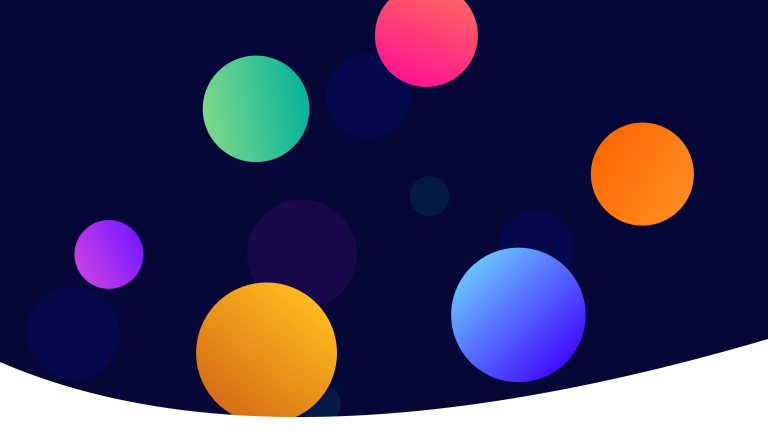
Reproduce this background procedurally as a Shadertoy shader.

```glsl
// Glossy gradient discs and faint flat discs float on a deep navy field,
// which ends in a white sweep along the bottom. Discs are antialiased distance
// functions, and the sweep is a quadratic Bezier curve solved for its height.

const vec3 NAVY   = vec3(0.020, 0.030, 0.212);
const vec3 INDIGO = vec3(0.014, 0.030, 0.298);
const vec3 PLUM   = vec3(0.098, 0.030, 0.290);
const vec3 TEAL   = vec3(0.018, 0.098, 0.275);
const vec3 WHITE  = vec3(1.0);

// Coverage of the inside (negative side) of a distance, one pixel wide.
float coverage(float dist, float pixel) {
    return clamp(0.5 - dist / pixel, 0.0, 1.0);
}

// Flat disc; disc = centre.xy, radius.
vec3 flatDisc(vec3 base, vec2 p, vec3 disc, vec3 tint, float pixel) {
    return mix(base, tint, coverage(length(p - disc.xy) - disc.z, pixel));
}

// Disc shaded from one colour to another along a direction.
vec3 gradientDisc(vec3 base, vec2 p, vec3 disc, vec2 direction,
                  vec3 from, vec3 to, float pixel) {
    float t = 0.5 + 0.5 * dot(p - disc.xy, normalize(direction)) / disc.z;
    return flatDisc(base, p, disc, mix(from, to, clamp(t, 0.0, 1.0)), pixel);
}

// Height of a quadratic Bezier at x, for a start point with x = 0.
float bezierHeight(float x, vec2 start, vec2 control, vec2 end) {
    float a = end.x - 2.0 * control.x;
    float b = 2.0 * control.x;
    float t = 2.0 * x / (b + sqrt(b * b + 4.0 * a * x));
    return mix(mix(start.y, control.y, t), mix(control.y, end.y, t), t);
}

void mainImage(out vec4 fragColor, in vec2 fragCoord) {
    // One unit is the canvas height.
    float pixel = 1.0 / iResolution.y;
    vec2 p = fragCoord * pixel;
    vec3 color = NAVY;

    // Faint discs in the distance
    color = flatDisc(color, p, vec3(0.851, 0.777, 0.098), INDIGO, pixel);
    color = flatDisc(color, p, vec3(1.241, 0.426, 0.087), INDIGO, pixel);
    color = flatDisc(color, p, vec3(0.169, 0.229, 0.107), INDIGO, pixel);
    color = flatDisc(color, p, vec3(0.699, 0.411, 0.127), PLUM, pixel);
    color = flatDisc(color, p, vec3(0.994, 0.546, 0.046), TEAL, pixel);
    color = flatDisc(color, p, vec3(0.743, 0.065, 0.046), TEAL, pixel);

    // Bright discs: green, pink, orange, violet, amber, blue
    color = gradientDisc(color, p, vec3(0.5926, 0.748, 0.1233), vec2(1.0, 0.15),
        vec3(0.49, 0.85, 0.54), vec3(0.02, 0.70, 0.61), pixel);
    color = gradientDisc(color, p, vec3(0.987, 0.918, 0.1192), vec2(0.4, 1.0),
        vec3(1.00, 0.08, 0.58), vec3(1.00, 0.40, 0.37), pixel);
    color = gradientDisc(color, p, vec3(1.487, 0.597, 0.1192), vec2(1.0, -0.6),
        vec3(1.00, 0.41, 0.00), vec3(1.00, 0.55, 0.13), pixel);
    color = gradientDisc(color, p, vec3(0.252, 0.411, 0.0796), vec2(1.0, 0.5),
        vec3(0.78, 0.25, 0.90), vec3(0.48, 0.10, 1.00), pixel);
    color = gradientDisc(color, p, vec3(0.617, 0.183, 0.163), vec2(0.8, 1.0),
        vec3(0.84, 0.43, 0.08), vec3(1.00, 0.73, 0.12), pixel);
    color = gradientDisc(color, p, vec3(1.200, 0.271, 0.1557), vec2(1.0, -1.0),
        vec3(0.41, 0.76, 1.00), vec3(0.26, 0.05, 1.00), pixel);

    // White sweep in front
    float sweep = bezierHeight(p.x, vec2(0.0, 0.162), vec2(0.648, -0.117),
                               vec2(1.7778, 0.2153));
    color = mix(color, WHITE, coverage(p.y - sweep, pixel));

    fragColor = vec4(color, 1.0);
}
```
